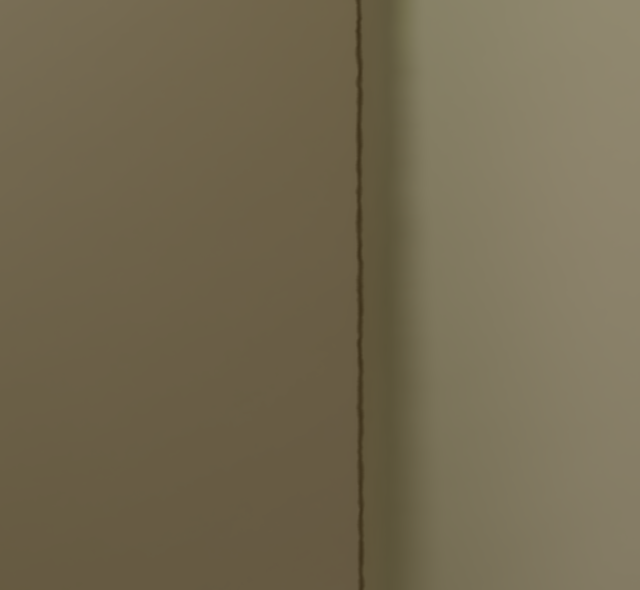
Write a Shadertoy shader that draws this texture.

```glsl
#define SEAM_X 0.5625
#define SEAM_HALF_WIDTH 0.0032
#define SEAM_WOBBLE 0.0042
#define FOLD_X 0.611
#define SEAM_COLOR vec3(0.250, 0.203, 0.115)
#define STRIP_COLOR vec3(0.378, 0.338, 0.235)
#define FOLD_COLOR vec3(0.358, 0.328, 0.225)
#define GRAIN 0.005

float hash(vec2 p) {
    p = fract(p * vec2(0.1031, 0.1137));
    p += dot(p, p.yx + 33.33);
    return fract((p.x + p.y) * p.x * 17.3);
}

float noise(vec2 p) {
    vec2 cell = floor(p), f = fract(p);
    f = f * f * (3.0 - 2.0 * f);
    float low = mix(hash(cell), hash(cell + vec2(1, 0)), f.x);
    float high = mix(hash(cell + vec2(0, 1)), hash(cell + vec2(1, 1)), f.x);
    return mix(low, high, f.y);
}

float fbm(vec2 p) {
    float sum = 0.0, amplitude = 0.5;
    for (int i = 0; i < 4; i++) {
        sum += amplitude * (noise(p) - 0.5);
        p = p * 2.03 + 17.0;
        amplitude *= 0.5;
    }
    return sum;
}

// Matte panel, brightest toward its upper left corner
vec3 leftPanel(vec2 uv) {
    float across = uv.x / SEAM_X;
    vec3 bottom = mix(vec3(0.400, 0.355, 0.258), vec3(0.398, 0.350, 0.260), across);
    vec3 top = mix(vec3(0.472, 0.430, 0.335), vec3(0.432, 0.386, 0.282), across);
    return mix(bottom, top, pow(uv.y, 1.25));
}

// Lit wall, brightest toward its upper right corner
vec3 rightWall(vec2 uv) {
    float across = smoothstep(0.62, 1.0, uv.x);
    vec3 bottom = mix(vec3(0.455, 0.425, 0.325), vec3(0.515, 0.480, 0.390), across);
    vec3 top = mix(vec3(0.528, 0.505, 0.400), vec3(0.565, 0.535, 0.435), across);
    vec2 fromBlush = (uv - vec2(0.87, 0.66)) * vec2(5.0, 4.0);
    return mix(bottom, top, uv.y) + exp(-dot(fromBlush, fromBlush)) * vec3(0.006, 0.0, 0.004);
}

void mainImage(out vec4 fragColor, in vec2 fragCoord) {
    vec2 uv = fragCoord / iResolution.xy;
    float pixel = 1.0 / iResolution.x;

    // Shaded strip with an uneven fold
    float fold = FOLD_X + 0.010 * fbm(vec2(3.0, uv.y * 18.0));
    vec3 strip = mix(STRIP_COLOR, FOLD_COLOR, smoothstep(SEAM_X + 0.012, fold, uv.x));
    strip += 0.020 * smoothstep(0.45, 1.0, uv.y);
    strip += 0.010 * fbm(uv * vec2(90.0, 12.0));

    // Soft edge into the wall, broader toward the bottom
    float softness = mix(0.100, 0.064, uv.y);
    float reach = clamp((uv.x - fold + 0.008) / softness, 0.0, 1.0);
    vec3 color = mix(strip, rightWall(uv), smoothstep(0.0, 1.0, pow(reach, 0.9)));

    // Green tint along the upper fold
    float fromTint = (uv.x - 0.632) / 0.014;
    float tint = exp(-fromTint * fromTint) * smoothstep(0.80, 1.0, uv.y);
    color += tint * vec3(0.0, 0.006, -0.014);

    // Ragged dark seam with soft flanks
    float seam = SEAM_X + 0.003 * (0.5 - uv.y) + SEAM_WOBBLE * fbm(vec2(8.0, uv.y * 65.0));
    float fromSeam = uv.x - seam;
    color = mix(leftPanel(uv), color, smoothstep(-0.003, 0.003, fromSeam));
    float width = SEAM_HALF_WIDTH * (1.0 + 0.8 * fbm(vec2(21.0, uv.y * 80.0)));
    float line = 1.0 - smoothstep(0.0, width * 1.7 + pixel, abs(fromSeam));
    float density = 0.90 + 0.30 * fbm(vec2(35.0, uv.y * 55.0));
    color = mix(color, SEAM_COLOR, line * clamp(density, 0.0, 1.0));
    color -= 0.010 * exp(-abs(fromSeam) / 0.008);

    // Faint slanted mottling and grain
    vec2 slanted = vec2(uv.x + uv.y * 0.4, uv.y - uv.x * 0.5);
    color += GRAIN * fbm(slanted * vec2(7.0, 18.0));
    color += GRAIN * 0.5 * fbm(uv * 90.0);
    fragColor = vec4(color, 1.0);
}
```
